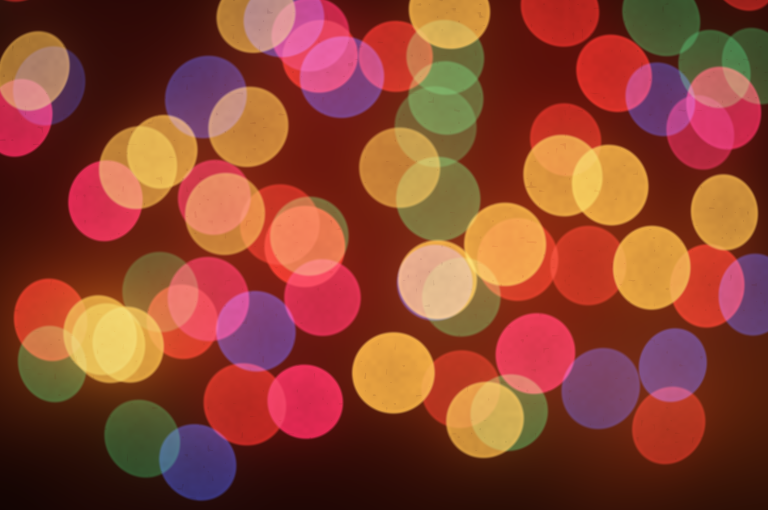
Give the GLSL for this background, as a WebGL 1 fragment shader.

```glsl
precision highp float;
// Out-of-focus festive lights: clusters of translucent, thin-rimmed discs.
// Each disc is screened over a dark warm gradient, with a soft halo around it
// and a radial squash that grows toward the canvas corners.

uniform vec2 u_resolution;

vec3 hash3(float n) {
  vec3 p = fract(n * vec3(0.1031, 0.1030, 0.0973) + 0.137);
  p += dot(p, p.yzx + 33.33);
  return fract((p.xxy + p.yzz) * p.zyx);
}

float hash2D(vec2 cell) {
  vec3 p = fract(cell.xyx * 0.1031);
  p += dot(p, p.yzx + 33.33);
  return fract((p.x + p.y) * p.z);
}

float noise(vec2 p) {
  vec2 i = floor(p), f = fract(p);
  f = f * f * (3.0 - 2.0 * f);
  return mix(mix(hash2D(i), hash2D(i + vec2(1.0, 0.0)), f.x),
             mix(hash2D(i + vec2(0.0, 1.0)), hash2D(i + 1.0), f.x), f.y);
}

vec3 screenBlend(vec3 base, vec3 light) {
  return 1.0 - (1.0 - base) * (1.0 - light);
}

// Bulb colour for a value in 0..1; the thresholds set each colour's share.
vec3 bulbColor(float pick) {
  if (pick < 0.25) return vec3(0.92, 0.66, 0.26);  // warm yellow
  if (pick < 0.43) return vec3(0.90, 0.14, 0.13);  // red
  if (pick < 0.68) return vec3(0.92, 0.12, 0.32);  // pink
  if (pick < 0.84) return vec3(0.07, 0.40, 0.21);  // green
  return vec3(0.12, 0.20, 0.52);                   // blue
}

// Dark ground with a red glow above the centre and amber glows at the sides.
vec3 backdrop(vec2 p, float aspect) {
  vec2 uv = vec2(p.x / aspect, p.y);
  vec3 color = vec3(0.09, 0.02, 0.015);
  float red = exp(-4.5 * dot(uv - vec2(0.53, 0.68), uv - vec2(0.53, 0.68)));
  float amberRight = exp(-12.0 * dot(uv - vec2(0.88, 0.25), uv - vec2(0.88, 0.25)));
  float amberLeft = exp(-28.0 * dot(uv - vec2(0.12, 0.34), uv - vec2(0.12, 0.34)));
  color += vec3(0.28, 0.035, 0.02) * red;
  color += vec3(0.24, 0.11, 0.02) * (amberRight + amberLeft);
  return color * (0.85 + 0.3 * noise(p * 5.0));
}

void main() {
  float aspect = u_resolution.x / u_resolution.y;
  vec2 p = gl_FragCoord.xy / u_resolution.y;
  vec3 color = backdrop(p, aspect);

  // Faint dust and mottling seen inside the discs
  float mottle = 0.94 + 0.06 * noise(p * 90.0);
  mottle -= 0.10 * smoothstep(0.88, 0.98, noise(p * 120.0 + 17.0));

  for (int i = 0; i < 72; i++) {
    float id = float(i);
    vec3 place = hash3(id + 3.0);
    vec3 look = hash3(id + 211.0);

    // Evenly spread cluster centres, three discs each, gathered in at the base
    vec2 spot = fract(floor(id / 3.0) * vec2(0.7549, 0.5698) + vec2(0.31, 0.42));
    spot.y = mix(0.1, 1.0, spot.y);
    spot.x = mix(0.5, spot.x, smoothstep(-0.15, 0.35, spot.y));
    vec2 center = spot * vec2(aspect, 1.0) + (place.xy - 0.5) * vec2(0.34, 0.25);

    // Disc distance, narrowed along the line to the canvas centre
    vec2 axis = center - 0.5 * vec2(aspect, 1.0);
    float reach = length(axis);
    vec2 dir = axis / max(reach, 0.001);
    vec2 q = p - center;
    q += dir * dot(q, dir) * 0.3 * reach * reach;
    float radius = 0.073 + 0.011 * place.z;
    float d = length(q) - radius;

    // Flat fill, thin bright rim and wide halo
    float fill = 1.0 - smoothstep(-0.004, 0.003, d);
    float rimOffset = (d + 0.005) / 0.003;
    float rim = exp(-rimOffset * rimOffset);
    float halo = exp(-max(d, 0.0) * 20.0);
    float shade = 0.93 + 0.07 * smoothstep(-radius, 0.0, d);
    float strength = mix(0.62, 1.0, sqrt(look.x));

    vec3 bulb = bulbColor(fract(id * 0.618 + 0.35 * look.y));
    float light = fill * shade * mottle + 0.07 * rim;
    color = screenBlend(color, bulb * min(strength * light, 1.0));
    color = screenBlend(color, bulb * vec3(1.0, 0.7, 0.4) * halo * 0.10 * (1.0 - fill));
  }

  // Darker corners, and highlights kept cream rather than white
  vec2 fromCenter = p / vec2(aspect, 1.0) - 0.5;
  color *= 1.0 - 0.35 * dot(fromCenter, fromCenter);
  color *= mix(vec3(1.0), vec3(1.0, 0.94, 0.82), smoothstep(0.4, 0.9, color.g));
  gl_FragColor = vec4(color, 1.0);
}
```
